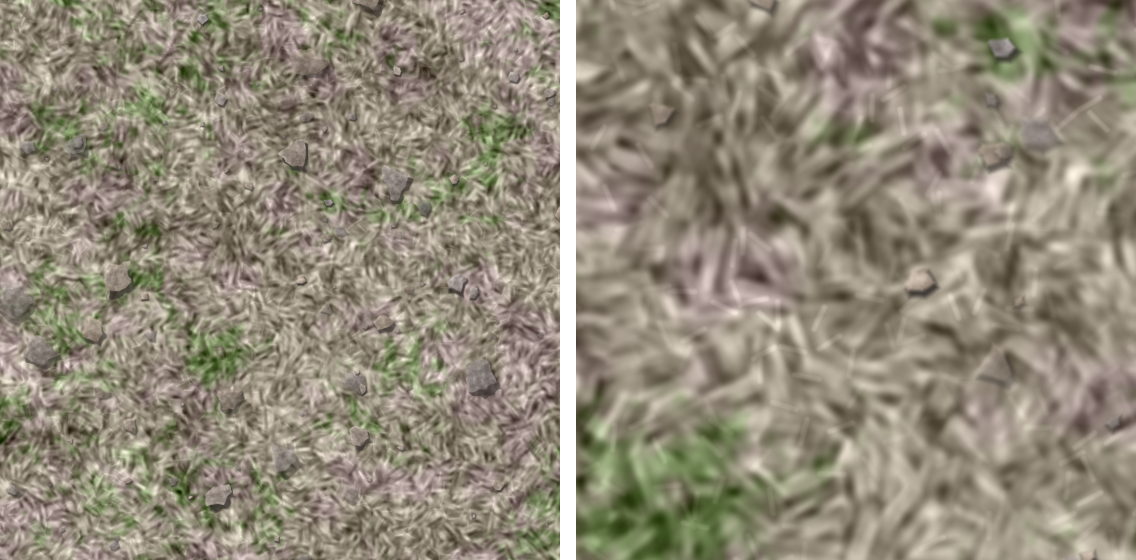
Left: the whole. Right: its middle third, enlarged.
Reproduce this texture procedurally as a three.js fragment shader.

```glsl
// Dry, trampled grassland from above: straw tufts, green patches and scattered stones.
// Tufts are blended cells of stretched noise, each with its own direction;
// stones are random convex polygons with a cast shadow to the lower right.

#define TUFT_GRID 34.0
#define BLADE_GRID 62.0
#define STREAK_CONTRAST 0.43
#define CLUMP_CONTRAST 0.36
#define BROAD_CONTRAST 0.26
#define MEAN_TONE 0.545
#define EDGE 0.0016
#define STRAW_TINT vec3(0.035, 0.0, -0.065)
#define GREEN_SHIFT vec3(-0.18, -0.065, -0.19)
#define MAUVE_SHIFT vec3(0.02, -0.015, 0.035)
#define SHADOW_COLOR vec3(0.19, 0.17, 0.16)

varying vec2 vUv;

float hash(vec2 p) {
  vec3 q = fract(vec3(p.xyx) * 0.1031);
  q += dot(q, q.yzx + 33.33);
  return fract((q.x + q.y) * q.z);
}

vec2 hash2(vec2 p) {
  return vec2(hash(p + 17.3), hash(p + 61.7));
}

float noise(vec2 p) {
  vec2 i = floor(p), f = fract(p);
  f = f * f * (3.0 - 2.0 * f);
  return mix(mix(hash(i), hash(i + vec2(1.0, 0.0)), f.x),
             mix(hash(i + vec2(0.0, 1.0)), hash(i + 1.0), f.x), f.y);
}

float fbm(vec2 p) {
  float sum = 0.0, amp = 0.57;
  for (int i = 0; i < 3; i++) {
    sum += amp * noise(p);
    p = mat2(1.6, 1.2, -1.2, 1.6) * p + 7.1;
    amp *= 0.5;
  }
  return sum;
}

vec2 rotate(vec2 p, float a) {
  float c = cos(a), s = sin(a);
  return vec2(c * p.x - s * p.y, s * p.x + c * p.y);
}

// Fibrous tone around zero; weights are normalised to keep the contrast even.
float tuftStreaks(vec2 uv) {
  vec2 p = uv * TUFT_GRID, cell = floor(p);
  float sum = 0.0, power = 0.0;
  for (int y = -1; y <= 1; y++) for (int x = -1; x <= 1; x++) {
    vec2 id = cell + vec2(x, y);
    vec2 q = p - id - hash2(id);
    float w = exp(-5.0 * dot(q, q));
    q = rotate(q, 6.283 * hash(id + 5.0)) + 40.0 * hash2(id + 9.0);
    float fiber = 0.6 * noise(q * vec2(1.7, 5.2)) + 0.55 * noise(q * vec2(2.8, 4.0) + 31.0);
    sum += w * (fiber - 0.575) * 1.25;
    power += w * w;
  }
  return sum / sqrt(power + 0.0001);
}

// Separate pale stalks lying on top, one per cell at most.
float stalks(vec2 uv) {
  vec2 p = uv * BLADE_GRID, cell = floor(p);
  float cover = 0.0;
  for (int y = -1; y <= 1; y++) for (int x = -1; x <= 1; x++) {
    vec2 id = cell + vec2(x, y);
    vec2 q = rotate(p - id - hash2(id + 3.0), 6.283 * hash(id));
    q.x -= clamp(q.x, -0.45, 0.45);
    float blade = 1.0 - smoothstep(0.03, 0.16, length(q));
    cover = max(cover, blade * step(0.5, hash(id + 23.0)));
  }
  return cover;
}

float stoneDistance(vec2 q, float r, vec2 id) {
  float d = -r;
  for (int i = 0; i < 6; i++) {
    float k = float(i);
    float a = 1.047 * k + 0.8 * hash(id + k * 3.1);
    d = max(d, dot(q, vec2(cos(a), sin(a))) - r * mix(0.55, 1.1, hash(id + k * 7.7)));
  }
  return d;
}

vec3 addStones(vec3 col, vec2 uv, float grid, float chance) {
  vec2 p = uv * grid, cell = floor(p);
  float soft = EDGE * grid;
  float rough = noise(uv * 90.0) - 0.5, grain = fbm(uv * 130.0) - 0.5;
  for (int y = -1; y <= 1; y++) for (int x = -1; x <= 1; x++) {
    vec2 id = cell + vec2(x, y);
    if (hash(id + grid) > chance) continue;
    vec2 q = p - id - hash2(id + 11.0);
    float size = hash(id + 29.0);
    float r = mix(0.08, 0.27, size * size);
    float shade = stoneDistance(q - r * vec2(0.2, -0.35), r, id) + rough * r * 0.4;
    float body = stoneDistance(q, r, id) + rough * r * 0.3;
    float bare = mix(0.45, 1.0, hash(id + 47.0));
    vec3 stone = mix(vec3(0.70, 0.63, 0.56), vec3(0.61, 0.58, 0.58), hash(id + 53.0));
    stone += 0.09 * dot(q, vec2(-0.6, 0.8)) / r + 0.4 * grain;
    col = mix(col, SHADOW_COLOR, 0.85 * bare * (1.0 - smoothstep(-soft, 2.0 * soft, shade)));
    col = mix(col, stone, bare * (1.0 - smoothstep(-soft, soft, body)));
  }
  return col;
}

void main() {
  vec2 uv = vUv;
  // Tone of the ground, from broad patches down to fibers
  float tone = MEAN_TONE + BROAD_CONTRAST * (fbm(uv * 9.0 + 3.0) - 0.5);
  tone += CLUMP_CONTRAST * (fbm(uv * 48.0) - 0.5) + STREAK_CONTRAST * tuftStreaks(uv);
  tone += 0.10 * stalks(uv) * noise(uv * 25.0);
  vec3 col = vec3(tone) + STRAW_TINT;
  // Living grass and mauve litter
  float growth = 0.6 * fbm(uv * 8.0 + 21.0) + 0.4 * fbm(uv * 46.0 + 13.0);
  col += GREEN_SHIFT * smoothstep(0.51, 0.74, growth);
  col += MAUVE_SHIFT * smoothstep(0.45, 0.7, fbm(uv * 14.0 + 70.0));
  // Stones, then pebbles
  col = addStones(col, uv, 8.0, 0.36);
  col = addStones(col, uv, 24.0, 0.12);
  gl_FragColor = vec4(clamp(col, 0.0, 1.0), 1.0);
}
```
